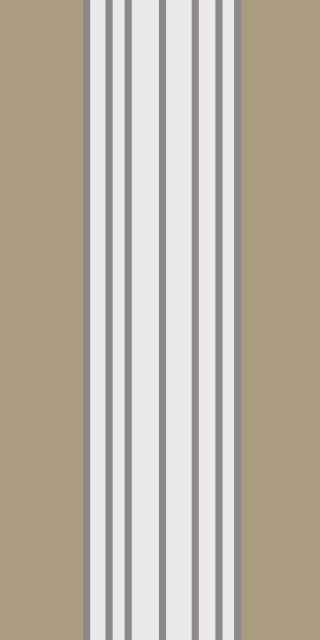
Give the GLSL for this pattern, as a Shadertoy shader.

```glsl
// Pale vertical band on tan, ruled by seven mauve-grey stripes.

const vec3 TAN   = vec3(0.67, 0.61, 0.50);
const vec3 PALE  = vec3(0.917, 0.917, 0.917);
const vec3 MAUVE = vec3(0.555, 0.53, 0.555);

const float STRIPE_HALF_WIDTH = 0.0112;
const int STRIPE_COUNT = 7;

// Stripe centres across the canvas width; the outer two border the band.
const float STRIPE_X[STRIPE_COUNT] = float[STRIPE_COUNT](
    0.2708, 0.3408, 0.4005, 0.5078, 0.6102, 0.6843, 0.7427);

// Antialiased coverage of the interval from left to right.
float coverInterval(float x, float left, float right, float pixel) {
    float inside = min(x - left, right - x);
    return clamp(inside / pixel + 0.5, 0.0, 1.0);
}

void mainImage(out vec4 fragColor, in vec2 fragCoord) {
    float x = fragCoord.x / iResolution.x;
    float pixel = 1.0 / iResolution.x;

    // Pale band between the two border stripes
    float band = coverInterval(x, STRIPE_X[0], STRIPE_X[STRIPE_COUNT - 1], pixel);
    vec3 color = mix(TAN, PALE, band);

    // Mauve stripes
    float stripes = 0.0;
    for (int i = 0; i < STRIPE_COUNT; i++) {
        float centre = STRIPE_X[i];
        stripes = max(stripes, coverInterval(x, centre - STRIPE_HALF_WIDTH,
                                             centre + STRIPE_HALF_WIDTH, pixel));
    }
    color = mix(color, MAUVE, stripes);

    fragColor = vec4(color, 1.0);
}
```
